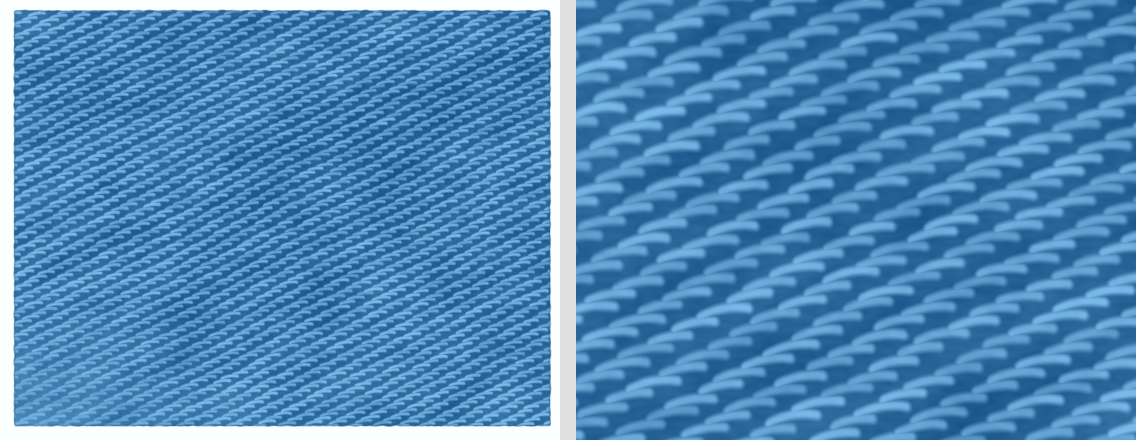
Left: the whole. Right: its middle third, enlarged.
A Shadertoy shader for this texture:

```glsl
// Washed blue denim swatch: diagonal twill ribs of short slanted threads on a white ground.
#define RIB_PITCH 0.0285     // vertical distance between ribs, in canvas heights
#define RIB_SLOPE 0.52       // rise of the ribs
#define THREAD_PITCH 0.0190  // horizontal step between threads of a rib
#define THREAD_SLOPE 0.16    // rise of a single thread
#define THREAD_HALF 0.0165   // half length of a thread
#define THREAD_RADIUS 0.0052 // soft half thickness of a thread
#define WARP 0.007           // sway of the cloth
#define WEAR 0.30            // strength of faded and dark patches
#define DARK_BLUE vec3(0.115, 0.345, 0.555)
#define LIGHT_BLUE vec3(0.420, 0.665, 0.850)
#define GROUND vec3(0.99, 1.0, 1.0)

float hash(vec2 p) {
    vec3 q = fract(p.xyx * vec3(0.1031, 0.1030, 0.0973));
    q += dot(q, q.yzx + 33.33);
    return fract((q.x + q.y) * q.z);
}

vec2 gradient(vec2 cell) {
    float angle = 6.2832 * hash(cell);
    return vec2(cos(angle), sin(angle));
}

// Gradient noise, roughly -0.7 to 0.7
float noise(vec2 p) {
    vec2 i = floor(p), f = p - i;
    vec2 w = f * f * f * (f * (f * 6.0 - 15.0) + 10.0);
    vec2 e = vec2(0.0, 1.0);
    float low = mix(dot(gradient(i), f), dot(gradient(i + e.yx), f - e.yx), w.x);
    float high = mix(dot(gradient(i + e), f - e), dot(gradient(i + 1.0), f - 1.0), w.x);
    return mix(low, high, w.y);
}

// Brightness of the twill: the brightest thread near p over the dark gaps
float twill(vec2 p) {
    float rib = floor((p.y - RIB_SLOPE * p.x) / RIB_PITCH);
    float tone = 0.17;
    for (int a = -1; a <= 1; a++) {
        float ribId = rib + float(a);
        float stagger = hash(vec2(ribId + 80.0, 7.0));
        float first = floor(p.x / THREAD_PITCH - stagger);
        for (int b = -1; b <= 1; b++) {
            vec2 id = vec2(ribId, first + float(b)) + 100.0;
            float x = (first + float(b) + 0.5 + stagger) * THREAD_PITCH;
            vec2 q = p - vec2(x, RIB_SLOPE * x + (ribId + 0.5) * RIB_PITCH);
            q += (vec2(hash(id), hash(id + 37.0)) - 0.5) * vec2(0.006, 0.0018);
            // Slant the thread and hook its ends downwards
            q.y += 9.0 * q.x * q.x - 0.001 - THREAD_SLOPE * q.x;
            float span = THREAD_HALF * mix(0.85, 1.15, hash(id + 11.0));
            vec2 d = vec2(max(abs(q.x) - span, 0.0), q.y);
            float cover = smoothstep(1.2, 0.15, length(d) / THREAD_RADIUS);
            float shine = mix(0.88, 1.16, hash(id + 53.0));
            tone = max(tone, mix(0.17, shine, cover));
        }
    }
    return tone;
}

void mainImage(out vec4 fragColor, in vec2 fragCoord) {
    vec2 size = iResolution.xy / iResolution.y;
    vec2 p = fragCoord / iResolution.y;
    vec2 uv = p / size;

    // Weave on gently swaying cloth
    vec2 sway = vec2(noise(p * 3.1 + 4.0), noise(p * 3.7 + 19.0));
    sway += 0.25 * vec2(noise(p * 15.0 + 31.0), noise(p * 17.0 + 47.0));
    float tone = twill(p + WARP * sway);

    // Soft focus towards the lower left corner
    float blur = smoothstep(0.42, 0.0, length(uv * vec2(0.8, 1.0)));
    tone = mix(tone, 0.66, 0.5 * blur);

    // Broad fading, streaks along the ribs and fine fibre grain
    vec2 along = normalize(vec2(1.0, RIB_SLOPE));
    vec2 r = vec2(dot(p, along), dot(p, vec2(-along.y, along.x))) + 5.0;
    float patches = 0.7 * noise(r * vec2(2.2, 4.5)) + 0.7 * noise(r * vec2(7.0, 19.0))
                  + 0.4 * noise(r * vec2(28.0, 45.0));
    tone += WEAR * patches + 0.10 * noise(p * vec2(90.0, 210.0));
    vec2 shade = (uv - vec2(0.60, 0.68)) * vec2(2.0, 2.6);
    tone += 0.05 - 0.15 * exp(-dot(shade, shade)) + 0.10 * blur;

    vec3 color = mix(DARK_BLUE, LIGHT_BLUE, clamp(tone, -0.2, 1.2));

    // Slightly frayed cut edge with rounded corners
    vec2 halfSize = vec2(0.479, 0.4725) * size;
    vec2 d = abs(p - vec2(0.504) * size) - halfSize + 0.006;
    float edge = length(max(d, 0.0)) + min(max(d.x, d.y), 0.0) - 0.006;
    edge += 0.0022 * noise(p * 65.0);
    color = mix(color, DARK_BLUE, 0.45 * smoothstep(-0.006, 0.0, edge));
    float soft = max(1.0 / iResolution.y, 0.0018);
    color = mix(color, GROUND, smoothstep(-soft, soft, edge));

    fragColor = vec4(color, 1.0);
}
```
